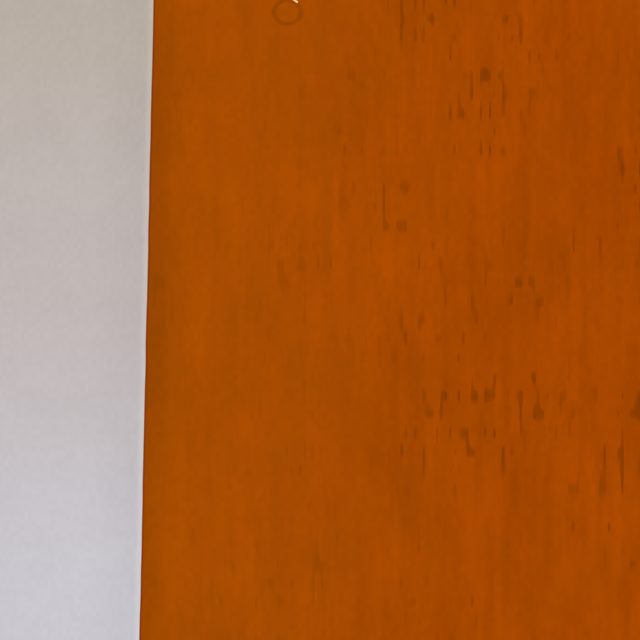
A three.js fragment shader for this texture:

```glsl
// A pale wall beside a broad orange-brown wooden panel with a slanted edge.
// The wall is a soft gradient; the wood is layered value noise, stretched
// upward into grain, with short dark pores that gather toward the right.

varying vec2 vUv;

const float EDGE_BOTTOM = 0.2180;
const float EDGE_TOP = 0.2400;
const float EDGE_SOFT = 0.0016;
const float RIM_WIDTH = 0.0045;
const vec3 WALL_TOP = vec3(0.725, 0.685, 0.640);
const vec3 WALL_MIDDLE = vec3(0.755, 0.715, 0.705);
const vec3 WALL_BOTTOM = vec3(0.795, 0.785, 0.815);
const vec3 WOOD_LEFT = vec3(0.655, 0.300, 0.008);
const vec3 WOOD_RIGHT = vec3(0.650, 0.277, 0.004);
const vec3 RIM_COLOR = vec3(0.500, 0.190, 0.075);
const vec3 CHIP_COLOR = vec3(0.900, 0.760, 0.560);
const vec2 KNOT_CENTER = vec2(0.449, 0.981);
const float GRAIN_DEPTH = 0.085;
const float MOTTLE_DEPTH = 0.090;
const float PORE_DEPTH = 0.150;

float hash(vec2 p) {
  return fract(sin(dot(p, vec2(127.1, 311.7))) * 43758.5453);
}

float noise(vec2 p) {
  vec2 i = floor(p);
  vec2 f = fract(p);
  f = f * f * (3.0 - 2.0 * f);
  return mix(mix(hash(i), hash(i + vec2(1.0, 0.0)), f.x),
             mix(hash(i + vec2(0.0, 1.0)), hash(i + 1.0), f.x), f.y);
}

float fbm(vec2 p) {
  float sum = 0.0;
  float weight = 0.5;
  for (int i = 0; i < 4; i++) {
    sum += weight * noise(p);
    p = p * 2.03 + 17.3;
    weight *= 0.5;
  }
  return sum / 0.9375;
}

float segmentDistance(vec2 p, vec2 a, vec2 b) {
  vec2 ab = b - a;
  return length(p - a - ab * clamp(dot(p - a, ab) / dot(ab, ab), 0.0, 1.0));
}

vec3 wallColor(vec2 p, float edgeDistance) {
  vec3 color = mix(WALL_BOTTOM, WALL_MIDDLE, smoothstep(0.0, 0.65, p.y));
  color = mix(color, WALL_TOP, smoothstep(0.6, 1.05, p.y));
  color += 0.018 * (fbm(p * 14.0) - 0.5);
  color += 0.014 * (noise(p * vec2(170.0, 120.0)) - 0.5);
  // Faint shade approaching the panel, then a thin bright fringe
  color -= 0.018 * smoothstep(-0.10, -0.01, edgeDistance);
  color += vec3(0.035, 0.038, 0.030) * smoothstep(-0.012, -0.003, edgeDistance);
  return color;
}

vec3 woodColor(vec2 p, float edgeDistance) {
  float side = smoothstep(0.25, 0.85, p.x);
  vec3 color = mix(WOOD_LEFT, WOOD_RIGHT, side);

  // Broad mottling, fine upright grain and a light woven texture
  float mottle = fbm(p * vec2(16.0, 10.0)) - 0.5;
  float grain = fbm(p * vec2(75.0, 9.0) + 4.7) - 0.5;
  float weave = noise(p * vec2(150.0, 100.0)) - 0.5;
  float shade = 1.0 + MOTTLE_DEPTH * mottle + 0.035 * weave;
  shade += GRAIN_DEPTH * grain * mix(0.65, 1.25, side);

  // Short dark pores in scattered patches
  float pores = smoothstep(0.70, 0.95, noise(p * vec2(145.0, 34.0) + 31.0));
  float patches = smoothstep(0.40, 0.68, fbm(p * vec2(11.0, 6.0) + 8.0));
  shade -= PORE_DEPTH * pores * patches * mix(0.2, 1.0, side);
  color *= shade;
  color.r += 0.025 * (fbm(p * vec2(22.0, 15.0) + 53.0) - 0.5);

  // Darker margin beside the wall
  color *= 1.0 - 0.07 * (1.0 - smoothstep(0.0, 0.055, edgeDistance));

  // Faint round knot and small pale chip at the top
  float ring = abs(length((p - KNOT_CENTER) * vec2(1.0, 1.15)) - 0.021);
  color *= 1.0 - 0.09 * (1.0 - smoothstep(0.001, 0.006, ring));
  float chip = segmentDistance(p, vec2(0.456, 1.003), vec2(0.464, 0.997));
  return mix(color, CHIP_COLOR, 1.0 - smoothstep(0.0008, 0.0030, chip));
}

void main() {
  float edge = mix(EDGE_BOTTOM, EDGE_TOP, vUv.y);
  edge += 0.0007 * (noise(vec2(vUv.y * 28.0, 2.0)) - 0.5);
  float edgeDistance = vUv.x - edge;

  vec3 wood = woodColor(vUv, edgeDistance);
  float rim = 1.0 - smoothstep(0.0, RIM_WIDTH, edgeDistance);
  wood = mix(wood, RIM_COLOR, 0.85 * rim);

  float panel = smoothstep(-EDGE_SOFT, EDGE_SOFT, edgeDistance);
  gl_FragColor = vec4(mix(wallColor(vUv, edgeDistance), wood, panel), 1.0);
}
```
